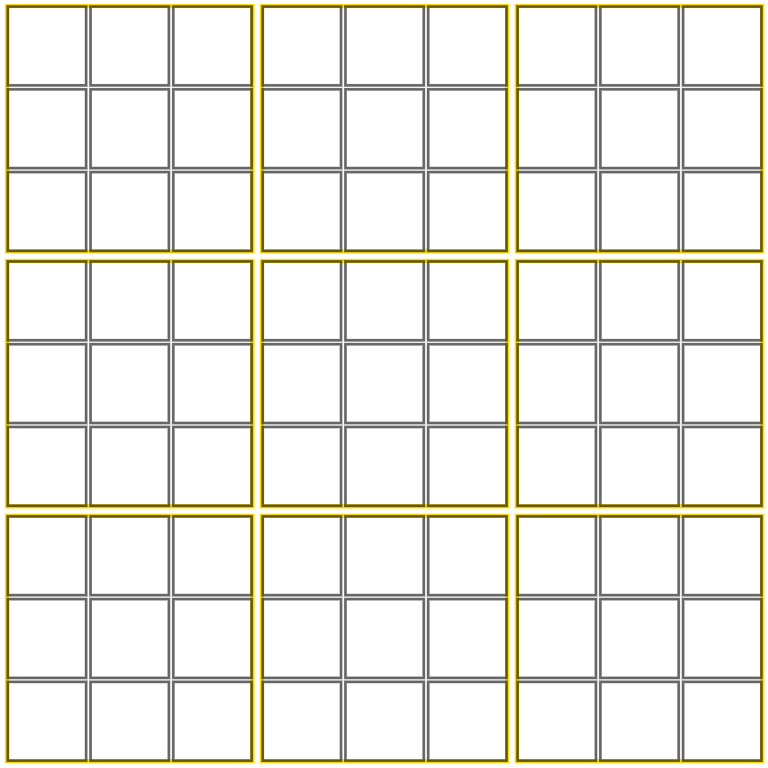
Write a three.js fragment shader that draws this pattern.

```glsl
// Three by three blocks, each a yellow frame around three by three square cells.
// Both grids are folded onto one tile; square-cornered distances then give the
// soft yellow frames and the soft dark cell outlines multiplied over them.

#define GRID_CENTER vec2(0.5008, 0.5005)
#define BLOCK_PITCH 0.3319
#define CELL_PITCH 0.10775
#define CELL_HALF vec2(0.0510, 0.0513)
#define FRAME_OUTER 0.1626
#define FRAME_INNER 0.1570
#define FRAME_SOFTNESS 0.0008
#define LINE_CORE 0.0008
#define LINE_REACH 0.0027
#define LINE_INK 0.60
#define PAPER vec3(1.0)
#define YELLOW vec3(1.0, 0.87, 0.06)

varying vec2 vUv;

// Offset from the nearest of three evenly spaced centers on each axis.
vec2 foldThree(vec2 p, float pitch) {
  vec2 index = clamp(floor(p / pitch + 0.5), -1.0, 1.0);
  return p - index * pitch;
}

// Signed distance to a rectangle, with square corners inside and out.
float boxDistance(vec2 p, vec2 halfSize) {
  vec2 d = abs(p) - halfSize;
  return max(d.x, d.y);
}

// Soft coverage of the inside of a shape.
float fill(float d) {
  return 1.0 - smoothstep(-FRAME_SOFTNESS, FRAME_SOFTNESS, d);
}

void main() {
  vec2 block = foldThree(vUv - GRID_CENTER, BLOCK_PITCH);
  vec2 cell = foldThree(block, CELL_PITCH);

  // Yellow frame: the outer square minus the inner one.
  float outer = fill(boxDistance(block, vec2(FRAME_OUTER)));
  float inner = fill(boxDistance(block, vec2(FRAME_INNER)));
  vec3 color = mix(PAPER, YELLOW, outer * (1.0 - inner));

  // Dark cell outline, which turns olive where it crosses the frame.
  float edge = abs(boxDistance(cell, CELL_HALF));
  float ink = LINE_INK * (1.0 - smoothstep(LINE_CORE, LINE_REACH, edge));
  color *= 1.0 - ink;

  gl_FragColor = vec4(color, 1.0);
}
```
